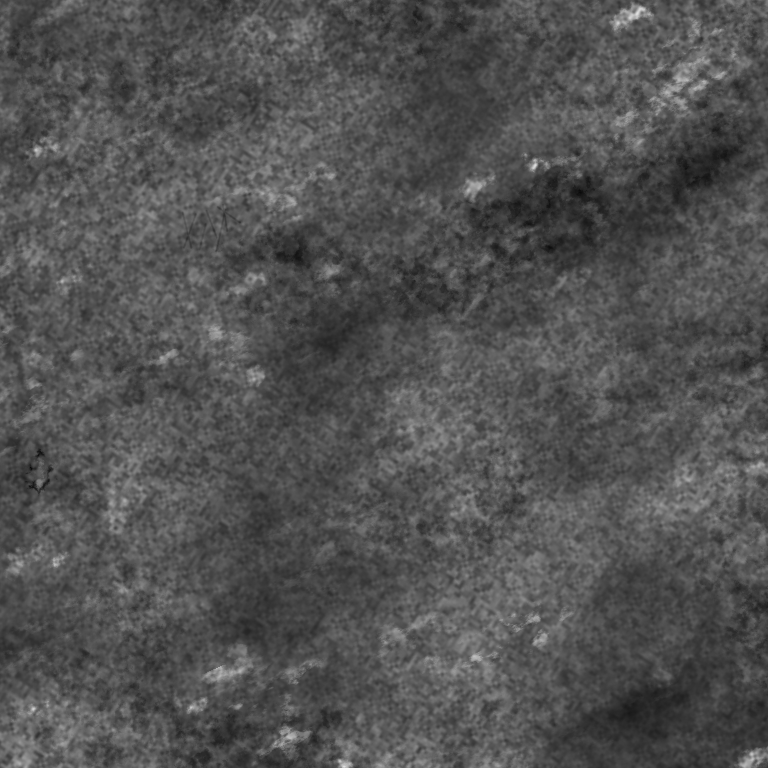
This texture is drawn by a Shadertoy shader. Its source:

```glsl
// A worn, dark grey plate: slanted cloudy wipes under crisp speckled grain,
// with ragged pale scuffs, upright rub marks on the left and a few scratches.
// Built from layered value noise, jittered cells and segment distances.

#define BASE_TONE 0.300
#define WIPE_ANGLE 0.42
#define STREAK_DEPTH 0.23
#define PATCH_DEPTH 0.25
#define MOTTLE_DEPTH 0.17
#define GRAIN_CELLS 215.0
#define GRAIN_DEPTH 0.62
#define PIT_DEPTH 0.07
#define SCUFF_CELLS 11.0
#define SCUFF_GAIN 0.36
#define FLECK_GAIN 0.30
#define SCRATCH_WIDTH 0.0012

// Integer hash giving two values in 0..1
vec2 hash2(vec2 cell) {
    uvec2 h = uvec2(ivec2(cell)) * 1664525u + 1013904223u;
    h.x += h.y * 1664525u;
    h.y += h.x * 1664525u;
    h ^= h >> 16u;
    h.x += h.y * 1664525u;
    h.y += h.x * 1664525u;
    h ^= h >> 16u;
    return vec2(h & 0xffffu) / 65535.0;
}

float noise(vec2 p) {
    vec2 i = floor(p), f = fract(p);
    f = f * f * (3.0 - 2.0 * f);
    float low = mix(hash2(i).x, hash2(i + vec2(1, 0)).x, f.x);
    float high = mix(hash2(i + vec2(0, 1)).x, hash2(i + vec2(1, 1)).x, f.x);
    return mix(low, high, f.y);
}

float fbm(vec2 p) {
    float sum = 0.0, weight = 0.5, total = 0.0;
    for (int i = 0; i < 5; i++) {
        sum += weight * noise(p);
        total += weight;
        weight *= 0.56;
        p = mat2(1.6, 1.2, -1.2, 1.6) * p + 17.3;
    }
    return sum / total;
}

mat2 rotation(float a) {
    return mat2(cos(a), -sin(a), sin(a), cos(a));
}

float bump(float x, float centre, float width) {
    float t = (x - centre) / width;
    return exp(-t * t);
}

float segmentDistance(vec2 p, vec2 a, vec2 b) {
    vec2 pa = p - a, ba = b - a;
    return length(pa - ba * clamp(dot(pa, ba) / dot(ba, ba), 0.0, 1.0));
}

// Scattered ragged blobs, drawn out along x
float scuffs(vec2 p, float rough, float chance, float seed) {
    vec2 home = floor(p * SCUFF_CELLS);
    float mark = 0.0;
    for (int j = -1; j <= 1; j++)
    for (int i = -1; i <= 1; i++) {
        vec2 cell = home + vec2(i, j);
        vec2 centre = (cell + hash2(cell + seed)) / SCUFF_CELLS;
        vec2 pick = hash2(cell + seed + 71.0);
        vec2 shape = hash2(cell + seed + 139.0);
        vec2 size = mix(vec2(0.014, 0.010), vec2(0.048, 0.016), shape * shape.x);
        float d = length((p - centre) / size) + (rough - 0.5) * 2.8;
        float strength = mix(0.25, 1.0, pick.y * pick.y) * step(pick.x, chance);
        mark = max(mark, strength * (1.0 - smoothstep(0.2, 1.15, d)));
    }
    return mark;
}

// A cluster of short steep hairlines
float scratches(vec2 p, vec2 centre) {
    float line = 0.0;
    for (int i = 0; i < 7; i++) {
        vec2 r = hash2(vec2(i, 311)), s = hash2(vec2(i, 523));
        vec2 a = centre + (r - 0.5) * vec2(0.07, 0.05);
        vec2 along = vec2((s.x - 0.5) * 0.06, 0.02 + 0.04 * s.y);
        float d = segmentDistance(p, a, a - along);
        line = max(line, (1.0 - smoothstep(0.0, 2.0 * SCRATCH_WIDTH, d)) * (0.4 + 0.6 * r.y));
    }
    return line;
}

void mainImage(out vec4 fragColor, in vec2 fragCoord) {
    vec2 uv = fragCoord / iResolution.y;
    vec2 wipe = rotation(WIPE_ANGLE) * uv;
    vec2 grit = rotation(1.0) * uv * GRAIN_CELLS;
    float left = 1.0 - smoothstep(0.08, 0.38, uv.x);

    // Broad tone: slanted wipes, clouds, mottling and bands
    float streak = fbm(wipe * vec2(3.0, 9.0) + 5.0);
    float patches = fbm(uv * 5.0 + 31.0);
    float mottle = fbm(wipe * vec2(16.0, 27.0) + 61.0);
    float rough = fbm(uv * 60.0 + 9.0);
    float band = wipe.y + (patches - 0.5) * 0.16;
    float lowBand = bump(wipe.y, -0.08, 0.07), highBand = bump(wipe.y, 0.46, 0.09);
    float tone = BASE_TONE + STREAK_DEPTH * (streak - 0.5) + PATCH_DEPTH * (patches - 0.5);
    tone += MOTTLE_DEPTH * (mottle - 0.5);
    tone += 0.035 * bump(band, -0.08, 0.13) - 0.025 * bump(band, 0.30, 0.05);
    tone += 0.045 * bump(band, 0.47, 0.12) * smoothstep(0.3, 0.9, uv.x);
    tone -= 0.05 * (1.0 - smoothstep(-0.32, -0.22, band));
    tone += left * 0.14 * (fbm(uv * vec2(38.0, 6.0)) - 0.5);

    // Crisp grain, with small dark pits in some patches
    float grain = 0.7 * noise(grit) + 0.4 * noise(grit.yx * 0.53 + 50.0) - 0.55;
    float pitted = smoothstep(0.45, 0.65, fbm(uv * 6.0 + 83.0));
    tone -= PIT_DEPTH * pitted * smoothstep(0.5, 0.68, fbm(grit * 0.4 + 7.0));
    tone += 0.17 * (rough - 0.5) * (0.6 + pitted);
    tone *= 1.0 + GRAIN_DEPTH * grain * (0.5 + patches);

    // Pale scuffs, denser along two bands; upright ones on the left
    float chance = 0.16 + 0.40 * lowBand + 0.25 * highBand;
    float pale = scuffs(wipe, rough, chance, 200.0);
    pale = max(pale, 0.4 * left * scuffs(uv.yx + vec2(0.0, 0.1 * uv.y), rough, 0.35, 400.0));
    tone += SCUFF_GAIN * pale * (1.0 + 1.4 * grain);

    // Clustered pale flecks where the surface is worn through
    float worn = smoothstep(0.48, 0.68, fbm(wipe * vec2(6.0, 15.0) + 120.0));
    float flecks = smoothstep(0.52, 0.75, fbm(wipe * vec2(45.0, 75.0) + 40.0));
    tone += FLECK_GAIN * worn * flecks * (0.3 + 0.9 * lowBand + 0.5 * highBand);

    // Hairlines and one chipped spot with a broken dark rim
    tone -= 0.10 * scratches(uv, vec2(0.27, 0.72));
    float chip = length((uv - vec2(0.055, 0.385)) * vec2(1.3, 0.9)) + (rough - 0.5) * 0.045;
    float rim = bump(chip, 0.016, 0.004) * smoothstep(0.3, 0.6, noise(uv * 90.0));
    tone += 0.2 * (1.0 - smoothstep(0.004, 0.013, chip)) - 0.2 * rim;

    fragColor = vec4(vec3(clamp(tone, 0.0, 1.0)), 1.0);
}
```
